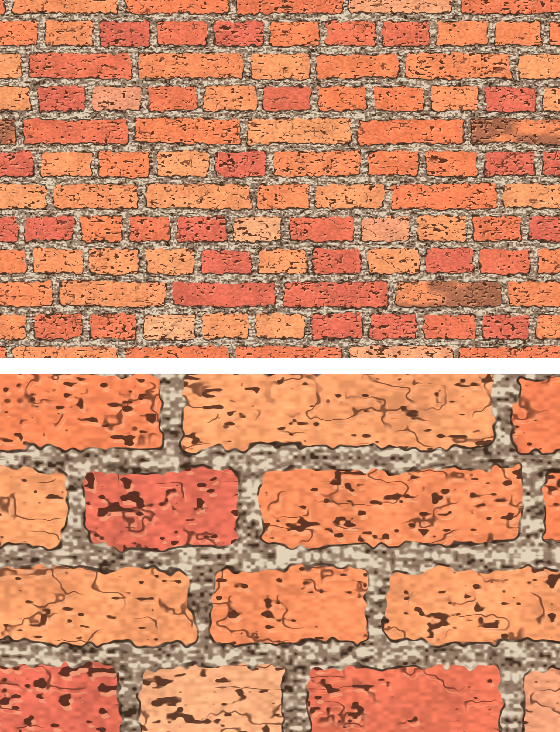
Top: the whole. Bottom: its middle third, enlarged.
This texture is drawn by a WebGL 1 fragment shader. Its source:

```glsl
precision highp float;
// Weathered brick wall: eleven courses of long and short bricks in gritty mortar.
// Each course lists its joints by formula; the brick is a rounded box with a
// noisy outline, and value noise adds pits, cracks, burnt patches and grain.
uniform vec2 u_resolution;

float hash(vec2 p) {
  vec3 q = fract(p.xyx * 0.1031);
  q += dot(q, q.yzx + 33.33);
  return fract((q.x + q.y) * q.z);
}

float noise(vec2 p) {
  vec2 i = floor(p), f = fract(p);
  f = f * f * (3.0 - 2.0 * f);
  return mix(mix(hash(i), hash(i + vec2(1, 0)), f.x),
             mix(hash(i + vec2(0, 1)), hash(i + 1.0), f.x), f.y);
}

bool isRow(float row, float k) { return abs(row - k) < 0.5; }

// First joint of a course, in short-brick widths
float courseStart(float r) {
  return r < 0.5 ? 0.16 : r < 1.5 ? 0.74 : r < 2.5 ? 0.46 : r < 3.5 ? 0.61
       : r < 4.5 ? 0.35 : r < 5.5 ? 0.66 : r < 6.5 ? 0.89 : r < 7.5 ? 0.38
       : r < 8.5 ? 0.53 : r < 9.5 ? 1.0 : 0.53;
}

// Position of joint i after the first; every course is ten widths long
float joint(float i, float row) {
  vec4 passed = step(vec4(0.5, 2.5, 3.5, 5.5), vec4(i));
  if (isRow(row, 2.0)) return 2.0 * i - dot(passed, vec4(0.05, 0.81, 0.41, 0.73));
  if (isRow(row, 6.0)) return 2.0 * i - dot(passed, vec4(0.35, 0.96, 0.66, 0.03));
  if (isRow(row, 5.0)) return 1.04 * i + 0.64 * step(4.5, i);
  if (isRow(row, 7.0)) return i - 0.28 * smoothstep(1.0, 3.0, i) * step(i, 5.5);
  bool stretcher = isRow(row, 0.0) || isRow(row, 4.0) || isRow(row, 9.0);
  float at = i * (stretcher ? 2.0 : 1.0);
  return at + 0.07 * (hash(vec2(i, row + 40.0)) - 0.5) * step(0.5, mod(at, 10.0));
}

// Small flat holes and thin cracks, gathered in some areas
float pits(vec2 p, float density) {
  float area = noise(p * 1.7) - 0.5;
  float n = noise(p * vec2(8.0, 17.0)) + 0.4 * noise(p * vec2(18.0, 28.0));
  float limit = 1.13 - 0.13 * density - 0.2 * area;
  float hole = smoothstep(limit - 0.05, limit + 0.08, n);
  float vein = abs(noise(p * vec2(3.0, 8.0) + 5.0) + 0.2 * noise(p * 16.0) - 0.6);
  float crack = 1.0 - smoothstep(0.01, 0.06, vein);
  crack *= smoothstep(0.5, 0.75, noise(p * vec2(4.0, 6.0) + 17.0) + 0.2 * density);
  return max(hole, 0.75 * crack);
}

void main() {
  // One unit is the height of a course, counted from the top
  vec2 uv = gl_FragCoord.xy / u_resolution;
  vec2 p = vec2(uv.x * 17.25, (1.0 - uv.y) * 11.0 + 0.466);
  float pixel = 11.0 / u_resolution.y;
  p.y += 0.05 * (noise(vec2(p.x * 0.7, floor(p.y) * 7.0)) - 0.5);
  float row = mod(floor(p.y), 11.0);
  float y = fract(p.y) - 0.5;

  // Find the brick between two joints
  float along = mod(uv.x * 10.0 - courseStart(row), 10.0);
  float left = 0.0, right = 1.0, index = 0.0;
  for (int k = 0; k < 10; k++) {
    float a = joint(float(k), row), b = joint(float(k + 1), row);
    if (along >= a && along < b) { left = a; right = b; index = float(k); }
  }
  vec2 id = vec2(index + 3.0, row * 5.0 + 11.0);
  float tone = hash(id), wear = hash(id + 51.0), rare = hash(id + 97.0);

  // Rounded box with a chipped edge
  vec2 local = vec2((along - 0.5 * (left + right)) * 1.725, y);
  local.y += local.x * 0.03 * (hash(id + 23.0) - 0.5);
  vec2 size = vec2((right - left) * 0.8625 - 0.12, 0.36 + 0.025 * wear);
  vec2 corner = abs(local) - size + 0.09;
  float d = length(max(corner, 0.0)) + min(max(corner.x, corner.y), 0.0) - 0.09;
  d += 0.08 * (noise(p * 4.0) - 0.5) + 0.07 * (noise(p * 12.0) - 0.5);

  // Fired clay: red to orange, some pale, few burnt
  vec2 q = p + id * 3.7;
  vec3 clay = mix(vec3(0.88, 0.43, 0.34), vec3(0.97, 0.52, 0.34), smoothstep(0.1, 0.45, tone));
  clay = mix(clay, vec3(0.98, 0.63, 0.42), smoothstep(0.4, 1.0, tone));
  clay = mix(clay, vec3(0.98, 0.74, 0.56), 0.6 * step(0.96, rare));
  float burnt = step(rare, 0.035) * smoothstep(0.25, 0.7, noise(q * vec2(1.4, 2.2)));
  clay = mix(clay, vec3(0.55, 0.36, 0.28), 0.75 * burnt);
  clay *= 0.84 + 0.14 * noise(q * 2.5) + 0.22 * noise(q * vec2(16.0, 26.0));

  // Pits with a pale lower lip
  float hole = pits(q, wear);
  float lip = pits(q - vec2(0.025, 0.045), wear) * (1.0 - hole);
  clay = mix(clay, vec3(1.0, 0.75, 0.57), 0.5 * lip);
  clay = mix(clay, vec3(0.25, 0.14, 0.10), 0.82 * hole);

  // Sandy mortar with streaks along the course
  float grain = 0.5 * noise(p * vec2(6.0, 21.0)) + 0.5 * noise(p * vec2(23.0, 29.0) + 9.0);
  vec3 mortar = mix(vec3(0.25, 0.18, 0.13), vec3(0.58, 0.48, 0.40), smoothstep(0.14, 0.40, grain));
  mortar = mix(mortar, vec3(0.89, 0.82, 0.72), smoothstep(0.42, 0.70, grain));

  // Join both, with a broken dark seam heavier below the brick
  vec3 color = mix(clay, mortar, smoothstep(-0.6 * pixel, 0.6 * pixel, d));
  float seam = 1.0 - smoothstep(0.005, 0.012 + 0.8 * pixel, abs(d - 0.01));
  seam *= smoothstep(0.35, 0.75, noise(p * vec2(7.0, 9.0) + 31.0) + 0.4 * smoothstep(-0.1, 0.4, y));
  color = mix(color, vec3(0.20, 0.13, 0.09), 0.8 * seam);
  gl_FragColor = vec4(color, 1.0);
}
```
